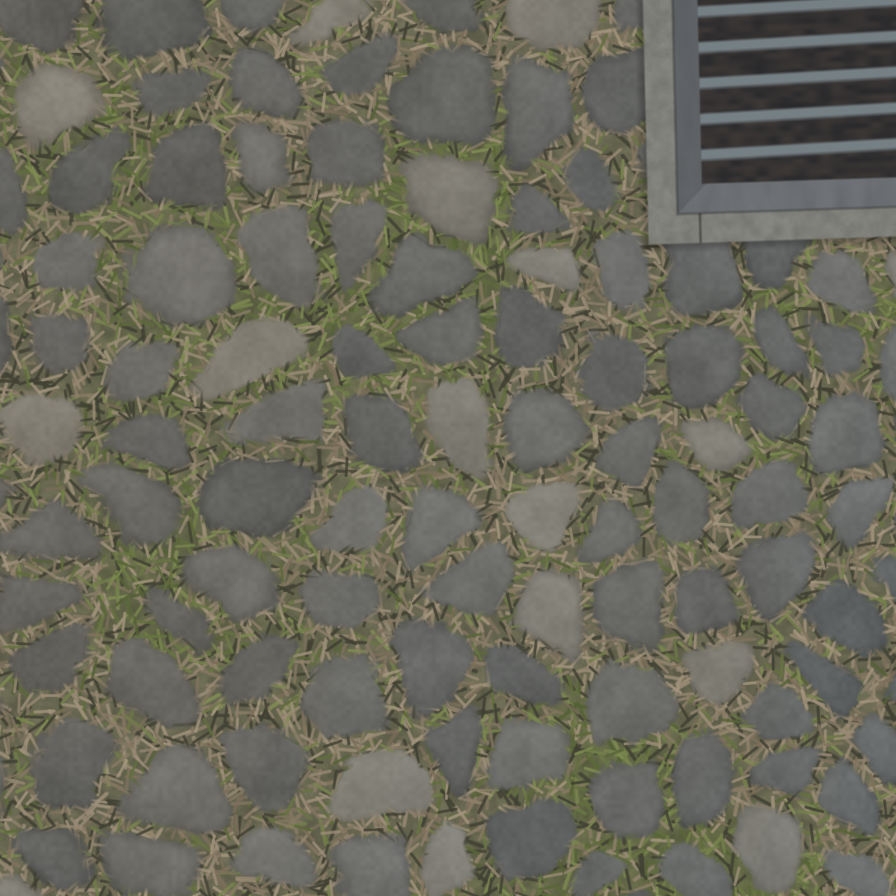
Write a Shadertoy shader that draws this texture.

```glsl
vec2 hash2(vec2 p) {
    vec3 q = fract(vec3(p.xyx) * vec3(0.1031, 0.1030, 0.0973));
    q += dot(q, q.yzx + 33.33);
    return fract((q.xx + q.yz) * q.zy);
}

float noise(vec2 p) {
    vec2 i = floor(p), f = fract(p);
    f = f * f * (3.0 - 2.0 * f);
    return mix(mix(hash2(i).x, hash2(i + vec2(1, 0)).x, f.x),
               mix(hash2(i + vec2(0, 1)).x, hash2(i + vec2(1, 1)).x, f.x), f.y);
}

float fbm(vec2 p) {
    return 0.55 * noise(p) + 0.3 * noise(p * 2.1 + 7.0) + 0.15 * noise(p * 4.3 + 19.0);
}

vec2 stoneCentre(vec2 cell) {
    return cell + 0.5 + 0.72 * (hash2(cell + 40.0) - 0.5);
}

// Rounded distance to the cell border; also returns the cell id
float stoneBorder(vec2 p, out vec2 id, out vec2 local) {
    vec2 base = floor(p);
    float nearest = 9.0;
    for (int y = -1; y <= 1; y++)
    for (int x = -1; x <= 1; x++) {
        vec2 cell = base + vec2(x, y);
        vec2 d = stoneCentre(cell) - p;
        if (dot(d, d) < nearest) { nearest = dot(d, d); id = cell; local = d; }
    }
    float sum = 0.0;
    for (int y = -2; y <= 2; y++)
    for (int x = -2; x <= 2; x++) {
        if (x == 0 && y == 0) continue;
        vec2 d = stoneCentre(id + vec2(x, y)) - p;
        sum += exp(-13.0 * dot(0.5 * (local + d), normalize(d - local)));
    }
    return -log(sum) / 13.0;
}

vec3 stoneColor(vec2 uv, vec2 id, vec2 local, float border) {
    vec2 h = hash2(id + 91.0);
    vec3 col = mix(vec3(0.355, 0.365, 0.365), vec3(0.43, 0.435, 0.425), h.x);
    col = mix(col, vec3(0.52, 0.51, 0.475), 0.75 * step(0.91, h.y));
    col += vec3(0.012, 0.0, -0.014) * (noise(uv * 4.0) + 0.5 - uv.x);
    col += 0.08 * (fbm(uv * 28.0 + h * 9.0) - 0.5) + 0.03 * (noise(uv * 190.0) - 0.5);
    col -= 0.04 * local.y;
    return col * mix(0.84, 1.02, smoothstep(0.03, 0.2, border));
}

// Layers of short blades, dry or green, over dark soil
vec3 grassColor(vec2 uv, float green, out float cover) {
    vec3 col = mix(vec3(0.34, 0.33, 0.275), vec3(0.48, 0.46, 0.385), fbm(uv * 75.0));
    col = mix(col, col * vec3(0.9, 1.02, 0.75), green);
    cover = 0.0;
    for (int layer = 0; layer < 4; layer++) {
        vec2 p = uv * (42.0 + 5.0 * float(layer)) + 13.7 * float(layer);
        for (int y = -1; y <= 1; y++)
        for (int x = -1; x <= 1; x++) {
            vec2 cell = floor(p) + vec2(x, y);
            vec2 h = hash2(cell + 17.0 * float(layer));
            vec2 tint = hash2(cell + 63.0 + 29.0 * float(layer));
            vec2 dir = vec2(cos(6.283 * h.x), sin(6.283 * h.x));
            vec2 d = p - cell - hash2(cell + 5.0);
            float along = clamp(dot(d, dir), -0.55, 0.55);
            float blade = 0.85 * (1.0 - smoothstep(0.03, 0.15, length(d - along * dir)));
            vec3 dry = mix(vec3(0.47, 0.42, 0.34), vec3(0.65, 0.59, 0.50), tint.y);
            vec3 fresh = mix(vec3(0.32, 0.37, 0.20), vec3(0.51, 0.56, 0.33), tint.y);
            vec3 bladeCol = mix(dry, fresh, step(tint.x, green));
            bladeCol = mix(bladeCol, vec3(0.25, 0.25, 0.20), step(0.8, h.y));
            col = mix(col, bladeCol, blade);
            cover = max(cover, blade);
        }
    }
    return col;
}

// Concrete rim, steel frame and sloping bars, measured from the rim corner
vec3 grateColor(vec2 q, float aa) {
    vec3 concrete = vec3(0.50, 0.50, 0.48) + 0.09 * (fbm(q * 90.0) - 0.5);
    vec3 steel = vec3(0.42, 0.435, 0.45) + 0.05 * (fbm(q * vec2(60, 25)) - 0.5);
    steel *= 1.0 - 0.12 * smoothstep(aa, -aa, q.x - q.y);
    float rim = min(q.x, q.y);
    float seam = smoothstep(0.003, 0.0, abs(q.x - 0.058)) * step(q.y, 0.033);
    concrete *= 1.0 - 0.35 * seam;
    vec3 col = mix(concrete, steel, smoothstep(-aa, aa, rim - 0.033));
    col *= 1.0 - 0.22 * smoothstep(0.003, 0.0, abs(rim - 0.033));
    float bar = fract((q.y - 0.065 - 0.025 * q.x) / 0.04);
    float lit = smoothstep(0.55, 0.72, bar) * smoothstep(1.0, 0.88, bar);
    vec3 slot = mix(vec3(0.16, 0.16, 0.17), vec3(0.24, 0.22, 0.21), noise(q * vec2(70, 160)));
    slot = mix(slot, vec3(0.46, 0.50, 0.52), lit * step(0.085, q.y));
    return mix(col, slot, smoothstep(-aa, aa, min(q.x - 0.061, q.y - 0.066)));
}

void mainImage(out vec4 fragColor, in vec2 fragCoord) {
    vec2 uv = fragCoord / iResolution.xy;
    float aa = 0.0012 + 0.5 / iResolution.y;

    // Cobbles shrink towards the right
    vec2 p = vec2(7.6 * uv.x + 2.7 * uv.x * uv.x, 10.6 * uv.y) + 3.0;
    p += 0.35 * (vec2(noise(uv * 9.0), noise(uv * 9.0 + 31.0)) - 0.5);
    p += 0.10 * (vec2(noise(uv * 38.0), noise(uv * 38.0 + 57.0)) - 0.5);
    vec2 id, local;
    float border = stoneBorder(p, id, local);
    float gap = 0.045 + 0.085 * hash2(id + 8.0).x + 0.06 * (noise(uv * 85.0) - 0.5);

    // Grass in the joints, creeping over the stone edges
    float green = 0.22 + 0.6 * smoothstep(0.35, 0.8, noise(uv * 6.0 + 3.0)) * (0.5 + 0.5 * uv.x);
    float cover;
    vec3 grass = grassColor(uv, green, cover);
    float stone = smoothstep(gap - 0.025, gap + 0.03, border);
    float creep = cover * (1.0 - smoothstep(gap, gap + 0.07, border));
    vec3 col = mix(grass, stoneColor(uv, id, local, border), stone * (1.0 - 0.8 * creep));

    // Drain in the upper right corner
    vec2 d = uv - vec2(0.724, 0.727);
    vec2 q = vec2(d.x + 0.024 * d.y, d.y - 0.033 * d.x);
    float rim = min(q.x, q.y);
    col *= 1.0 - 0.25 * smoothstep(-0.012, 0.0, rim);
    col = mix(col, grateColor(q, aa), smoothstep(-aa, aa, rim));

    fragColor = vec4(col, 1.0);
}
```
